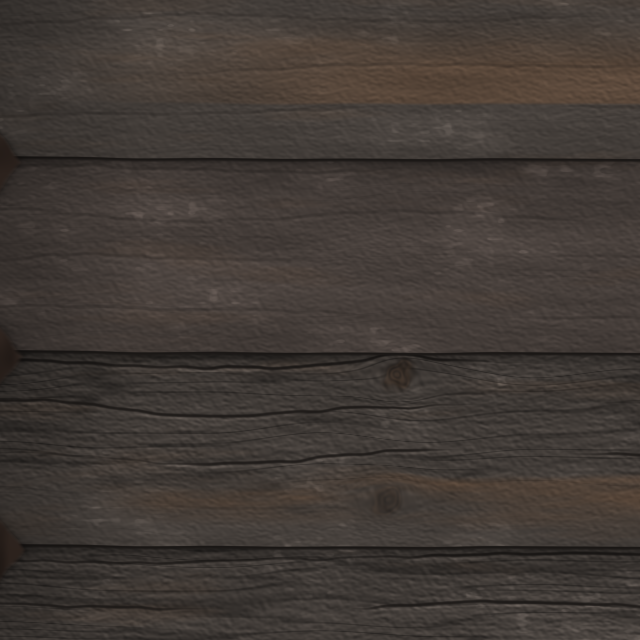
Write a WebGL 1 fragment shader that draws this texture.

```glsl
precision highp float;
// Weathered dark log wall: stacked horizontal timbers with grain, cracks, knots and rusty streaks.
uniform vec2 u_resolution;

#define LOG_PITCH 0.303
#define LOG_OFFSET 0.149
#define SEAM_WIDTH 0.0032
#define CRACK_WIDTH 0.0016
#define RELIEF 0.29
#define WOOD_DARK vec3(0.186, 0.170, 0.158)
#define WOOD_LIGHT vec3(0.355, 0.326, 0.306)
#define RUST vec3(0.350, 0.272, 0.213)
#define GAP vec3(0.100, 0.088, 0.081)
#define END_GRAIN vec3(0.200, 0.155, 0.132)

float hash(vec2 p) { return fract(sin(dot(p, vec2(127.1, 311.7))) * 43758.5); }

float noise(vec2 p) {
  vec2 i = floor(p), f = fract(p), e = vec2(1.0, 0.0);
  f = f * f * (3.0 - 2.0 * f);
  return mix(mix(hash(i), hash(i + e), f.x), mix(hash(i + e.yx), hash(i + e.xx), f.x), f.y);
}

float fbm(vec2 p) {
  float sum = 0.0, amp = 0.5;
  for (int i = 0; i < 4; i++) {
    sum += amp * noise(p);
    p = p * 2.03 + 7.3;
    amp *= 0.5;
  }
  return sum;
}

vec2 knotCenter(float i) { return vec2(0.622 - 0.017 * i, 0.414 - 0.195 * i); }

// Pushes the grain lines aside around each knot.
vec2 bendGrain(vec2 p) {
  float shift = 0.0;
  for (int i = 0; i < 2; i++) {
    vec2 d = p - knotCenter(float(i)), s = d * vec2(18.0, 28.0);
    shift += 0.8 * d.y * exp(-dot(s, s));
  }
  return p - vec2(0.0, shift);
}

// Surface height: long fibres, ridges and short slanted chips.
float woodHeight(vec2 p, float row, float rough) {
  p.y += 0.016 * noise(vec2(p.x * 5.0, p.y * 9.0 + row * 11.0));
  float fibre = noise(vec2(p.x * 9.0 + row * 17.0, p.y * 150.0));
  float ridge = noise(vec2(p.x * 42.0, p.y * 185.0 + row * 5.0));
  float chips = noise(vec2(p.x * 140.0 + p.y * 80.0, p.y * 205.0 - p.x * 40.0));
  return fibre * mix(0.12, 0.45, rough) + ridge * mix(0.2, 0.5, rough) + chips * 0.7;
}

// Long splits along each log: x is the dark groove, y its lit lower lip.
vec2 cracks(vec2 p, float f, float row, float rough) {
  vec2 result = vec2(0.0);
  for (int i = 0; i < 4; i++) {
    float k = float(i), seed = hash(vec2(k, row + 3.0));
    float path = 0.22 + 0.24 * k + 0.09 * (noise(vec2(p.x * 3.0 + seed * 20.0, k)) - 0.5)
               + 0.014 * noise(vec2(p.x * 28.0, k + row));
    float d = (f - path) * LOG_PITCH;
    float reach = smoothstep(0.25, 0.6, noise(vec2(p.x * 3.5 + seed * 31.0, row + k * 5.0)));
    float width = CRACK_WIDTH * (0.5 + reach), strength = reach * mix(0.2, 0.85, rough);
    result.x = max(result.x, strength * (1.0 - smoothstep(0.2 * width, 1.6 * width, abs(d))));
    result.y = max(result.y, strength * (1.0 - smoothstep(0.0, 1.5 * width, abs(d + 2.2 * width))));
  }
  return result;
}

void main() {
  vec2 uv = gl_FragCoord.xy / u_resolution;
  // Log rows, counted upward; f runs from lower to upper edge.
  float level = (uv.y - LOG_OFFSET + 0.004 * uv.x + 0.003 * noise(vec2(uv.x * 9.0, 2.0))) / LOG_PITCH;
  float row = floor(level), f = fract(level), topLog = step(1.5, row);
  float third = 1.0 - step(0.5, abs(row));
  float rough = (1.0 - step(0.5, row)) * mix(1.0, smoothstep(0.2, 0.45, f), third);
  vec2 p = bendGrain(uv);
  float fg = f + (p.y - uv.y) / LOG_PITCH;
  // Broad stains, pale wear and flecks.
  float stain = fbm(vec2(uv.x * 3.0 + row * 9.0, p.y * 24.0));
  float wear = smoothstep(0.48, 0.72, fbm(uv * vec2(8.0, 15.0) + row * 4.0));
  float fleck = smoothstep(0.65, 0.9, noise(vec2(uv.x * 60.0, uv.y * 150.0)));
  vec3 color = mix(WOOD_DARK, WOOD_LIGHT, 0.22 + 0.36 * stain + 0.14 * wear + fleck * (0.06 + 0.28 * wear) - 0.09 * rough);
  color *= mix(vec3(1.0), vec3(1.015, 0.985, 0.985), step(0.5, row) - topLog);
  // Embossed grain and thin dark growth lines.
  float relief = woodHeight(p, row, rough) - woodHeight(p + vec2(0.0014, 0.0026), row, rough);
  float emboss = 1.0 + RELIEF * relief * mix(1.0, 1.6, rough);
  float strand = noise(vec2(uv.x * 3.5 + row * 3.0, p.y * 80.0 + 2.0 * noise(uv * vec2(6.0, 12.0))));
  float growth = smoothstep(0.75, 1.0, 1.0 - abs(2.0 * strand - 1.0));
  color *= emboss * (1.0 - mix(0.05, 0.24, rough) * growth);
  // Rusty bands with one crisp edge.
  float wave = 0.05 * (noise(vec2(uv.x * 5.0, row)) - 0.5);
  float rust = topLog * smoothstep(0.28, 0.3, f + 0.2 * wave) * (1.0 - smoothstep(0.4, 0.8, f)) * smoothstep(0.0, 0.7, uv.x);
  rust += 0.8 * third * smoothstep(0.08, 0.24, f + wave) * smoothstep(0.12, 0.3, uv.x)
        * (1.0 - smoothstep(0.28, 0.33, fg + wave - 0.05 * uv.x)) * smoothstep(0.15, 0.5, stain);
  rust += 0.22 * smoothstep(0.52, 0.75, fbm(vec2(uv.x * 4.0 + 5.0, p.y * 28.0)));
  color = mix(color, RUST * (0.68 + 0.5 * stain) * emboss, min(rust * 0.8, 0.8));
  // Splits and knots.
  vec2 split = cracks(p, fg, row, rough);
  color = mix(color * (1.0 + 0.25 * split.y), GAP, split.x);
  for (int i = 0; i < 2; i++) {
    float r = length(uv - knotCenter(float(i))) + 0.014 * (noise(uv * 60.0) - 0.5);
    vec3 knot = mix(GAP * 1.2, RUST * 0.8, 0.25 + 0.15 * sin(r * 700.0) + 0.5 * noise(uv * 75.0)) * emboss;
    color = mix(color, knot, (1.0 - smoothstep(0.016, 0.032, r)) * (0.85 - 0.35 * float(i)));
  }
  // Rounded shading, shadow below each seam and the dark gap.
  color *= 0.93 + 0.13 * sin(2.67 * f + 0.47) - 0.34 * exp((f - 1.0) * 24.0);
  float seam = min(2.0 * f, 1.0 - f) * LOG_PITCH;
  color = mix(GAP, color, smoothstep(0.1 * SEAM_WIDTH, 1.6 * SEAM_WIDTH, seam));
  // Notched log ends at the left of each joint, and the dim left side.
  float joint = (fract(level + 0.5) - 0.5) * LOG_PITCH;
  float notch = uv.x + 0.8 * abs(joint + 0.008) - 0.038 + 0.01 * (noise(uv * 40.0) - 0.5);
  color *= 1.0 - 0.25 * exp(-abs(notch) * 110.0);
  color = mix(END_GRAIN * (0.75 + 0.4 * noise(uv * vec2(60.0, 25.0))), color, smoothstep(-0.01, 0.004, notch));
  gl_FragColor = vec4(color * mix(0.8, 1.03, smoothstep(-0.03, 0.25, uv.x)), 1.0);
}
```
